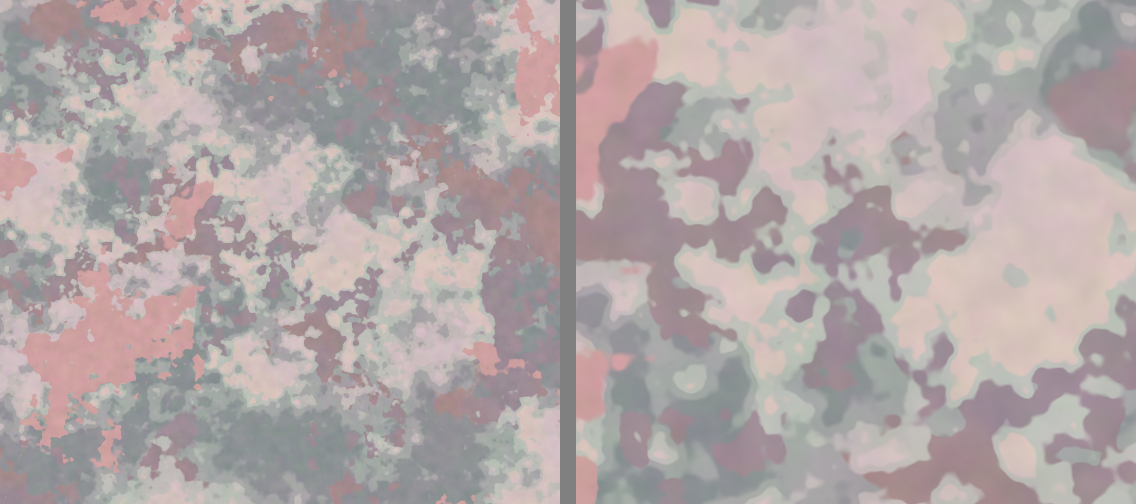
Left, the full canvas; right, a detail of the centre.
Reproduce this texture procedurally as a WebGL 1 fragment shader.

```glsl
precision highp float;

uniform vec2 u_resolution;

float hash(vec2 p) {
  return fract(sin(dot(p, vec2(127.1, 311.7))) * 43758.5453);
}

float noise(vec2 p) {
  vec2 i = floor(p);
  vec2 f = fract(p);
  f = f * f * (3.0 - 2.0 * f);
  return mix(mix(hash(i), hash(i + vec2(1.0, 0.0)), f.x),
             mix(hash(i + vec2(0.0, 1.0)), hash(i + vec2(1.0, 1.0)), f.x), f.y);
}

// Three rotated octaves, normalised to 0..1
float fbm(vec2 p) {
  float sum = 0.0;
  float amp = 0.5714;
  for (int i = 0; i < 3; i++) {
    sum += amp * noise(p);
    p = mat2(1.6, 1.2, -1.2, 1.6) * p + 17.3;
    amp *= 0.5;
  }
  return sum;
}

// Broad blobs whose outlines crumble by a locally varying amount
float patches(vec2 p, float scale, vec2 seed) {
  float crumble = mix(0.15, 0.75, noise(p * 4.5 + seed.yx));
  return fbm(p * scale + seed) + crumble * (fbm(p * 42.0 + seed * 3.0) - 0.5);
}

float cover(float field, float level, float softness) {
  return smoothstep(level - softness, level + softness, field);
}

void main() {
  vec2 p = gl_FragCoord.xy / u_resolution.y;

  float light = patches(p, 6.0, vec2(3.7, 8.2));
  float blush = patches(p, 5.5, vec2(41.3, 23.9));
  float rose = patches(p, 5.5, vec2(73.1, 57.4));
  float drift = smoothstep(0.25, 0.75, fbm(p * 9.0 + 91.0));
  float mottle = fbm(p * 55.0 + 29.0);

  // Slate ground with soft grey clouds
  vec3 slate = mix(vec3(0.54, 0.57, 0.575), vec3(0.575, 0.57, 0.59), drift);
  vec3 cloud = mix(vec3(0.64, 0.665, 0.65), vec3(0.66, 0.64, 0.655), drift);
  vec3 color = mix(slate, cloud, cover(light, 0.435, 0.045));

  // Mauve stains drifting towards brown
  vec3 mauve = mix(vec3(0.605, 0.545, 0.585), vec3(0.66, 0.545, 0.545), drift);
  color = mix(color, mauve, cover(blush, 0.585, 0.022));

  // Pale green fringe around cream and lavender islands
  vec3 fringe = mix(vec3(0.73, 0.75, 0.72), vec3(0.77, 0.725, 0.725), drift);
  vec3 cream = mix(vec3(0.845, 0.765, 0.735), vec3(0.815, 0.745, 0.765), drift);
  color = mix(color, fringe, cover(light, 0.56, 0.022));
  color = mix(color, cream, cover(light, 0.635, 0.02));

  // Sparse salmon flakes
  color = mix(color, vec3(0.81, 0.63, 0.63), cover(rose, 0.735, 0.018));

  // Faint tinted mottling
  color += (mottle - 0.5) * vec3(0.08, 0.06, 0.055);
  color += (noise(p * 85.0 + 63.0) - 0.5) * vec3(0.02, -0.015, 0.025);

  gl_FragColor = vec4(color, 1.0);
}
```
